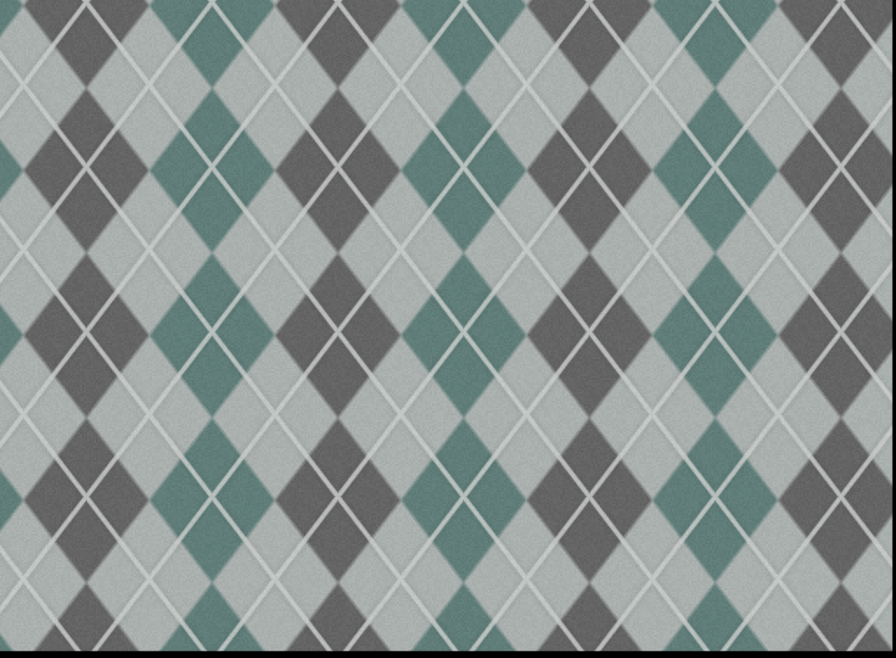
Reproduce this pattern procedurally as a WebGL 1 fragment shader.

```glsl
precision highp float;
// Argyle knit: grey and teal diamond columns on a pale ground, crossed by thin
// light diagonals. Two skewed axes turn the diamonds into a checkerboard; fine
// grain and a dark margin on the right and bottom finish the cloth.

uniform vec2 u_resolution;

const float PI = 3.14159;

float hash(vec2 p) {
  return fract(sin(dot(p, vec2(12.9898, 78.233))) * 43758.5453);
}

// Rotates the diamond lattice into two diagonal axes of unit spacing
vec2 diagonals(vec2 cell) {
  return vec2(cell.x + cell.y, cell.x - cell.y);
}

// Distance to the nearest integer on each axis
vec2 toInteger(vec2 p) {
  return abs(fract(p + 0.5) - 0.5);
}

void main() {
  vec2 uv = gl_FragCoord.xy / u_resolution;
  vec2 cell = vec2(uv.x * 7.124 - 0.6865, (1.0 - uv.y) * 3.991 - 1.034);
  float pixel = 6.59 / u_resolution.y;  // one pixel in diagonal units

  // Diamonds: a softened checkerboard, its columns alternating in colour
  vec2 wave = clamp(cos(PI * diagonals(cell)) / (PI * max(0.02, pixel)), -1.0, 1.0);
  float diamond = 0.5 + 0.5 * wave.x * wave.y;
  float tealColumn = mod(floor(cell.x + 0.5), 2.0);
  vec3 grey = vec3(0.395, 0.393, 0.395);
  vec3 teal = vec3(0.375, 0.49, 0.475);
  vec3 color = mix(vec3(0.665, 0.69, 0.68), mix(grey, teal, tealColumn), diamond);

  // Diagonal lines, set slightly above the diamond centres, with a faint shade
  vec2 lineDist = toInteger(diagonals(cell + vec2(0.0, 0.021)));
  float nearest = min(lineDist.x, lineDist.y);
  color *= 1.0 - 0.04 * (1.0 - smoothstep(0.03, 0.09, nearest));
  float soft = max(0.014, 0.8 * pixel);
  float line = 1.0 - smoothstep(0.023 - soft, 0.023 + soft, nearest);
  color = mix(color, vec3(0.785, 0.8, 0.79), 0.85 * line);

  // Woven grain
  color += 0.035 * (hash(floor(uv * vec2(512.0, 376.0))) - 0.5);

  // Black margin
  vec2 texel = 1.0 / u_resolution;
  float cloth = smoothstep(0.0105 - texel.y, 0.0105 + texel.y, uv.y)
              * (1.0 - smoothstep(0.996 - texel.x, 0.996 + texel.x, uv.x));
  gl_FragColor = vec4(color * cloth, 1.0);
}
```
